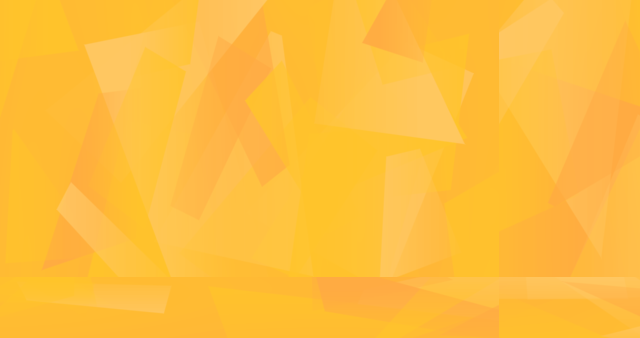
Write a Shadertoy shader that draws this background.

```glsl
// Amber backdrop of overlapping translucent shards with soft linear fades, split into four panels.

const vec3  ORANGE = vec3(1.0, 0.665, 0.262);
const vec3  YELLOW = vec3(1.0, 0.770, 0.165);
const vec3  PALE   = vec3(1.0, 0.785, 0.400);
const vec2  SEAM       = vec2(0.779, 0.180);  // panel split, as a share of the canvas
const vec2  HALF_LARGE = vec2(0.17, 0.42);    // half width and length of the first shards
const vec2  HALF_SMALL = vec2(0.05, 0.16);    // and of the last ones
const vec2  STRIP_SCALE = vec2(0.40, 0.90);   // flattening in the low panels
const vec2  FADE = vec2(0.08, 0.88);          // opacity range inside a shard
const float ORANGE_SHARE = 0.36;
const float YELLOW_SHARE = 0.38;
const float CORNER_JITTER = 0.42;
const float MAX_TILT = 0.95;
const float BANDS = 12.0;
const float BANDING = 0.5;
const float EDGE = 0.0028;
const float SEED = 7.0;
const float HALF_PI = 1.570796;

float hash(vec2 p) {
    vec3 q = fract(p.xyx * 0.1031);
    q += dot(q, q.yzx + 33.33);
    return fract((q.x + q.y) * q.z);
}

float signedHash(vec2 p) { return 2.0 * hash(p) - 1.0; }

float gradientDot(vec2 cell, vec2 offset) {
    float a = 4.0 * HALF_PI * hash(cell + 17.0);
    return dot(vec2(cos(a), sin(a)), offset);
}

float gradientNoise(vec2 p) {
    vec2 i = floor(p), f = p - i;
    vec2 u = f * f * f * (f * (f * 6.0 - 15.0) + 10.0);
    vec2 e = vec2(1.0, 0.0);
    return mix(mix(gradientDot(i, f), gradientDot(i + e, f - e), u.x),
               mix(gradientDot(i + e.yx, f - e.yx), gradientDot(i + 1.0, f - 1.0), u.x), u.y);
}

// Convex shard: the overlap of four jittered half planes
float shardDistance(vec2 q, vec2 halfSize, float id) {
    float d = -10.0;
    for (int k = 0; k < 4; k++) {
        vec2 key = vec2(id, 20.0 + float(k));
        float a = float(k) * HALF_PI + CORNER_JITTER * signedHash(key);
        float reach = (k % 2 == 0 ? halfSize.x : halfSize.y) * mix(0.6, 1.3, hash(key + 10.0));
        d = max(d, dot(q, vec2(cos(a), sin(a))) - reach);
    }
    return d;
}

// Slightly stepped ramp
float bandedRamp(float t) {
    t = clamp(t, 0.0, 1.0);
    return mix(t, floor(t * BANDS + 0.5) / BANDS, BANDING);
}

void mainImage(out vec4 fragColor, in vec2 fragCoord) {
    vec2 canvas = vec2(iResolution.x / iResolution.y, 1.0);
    vec2 p = fragCoord / iResolution.y;

    // Panel under this point
    vec2 seam = SEAM * canvas;
    vec2 panel = step(seam, p);
    vec2 origin = seam * panel;
    vec2 size = mix(seam, canvas - seam, panel);
    bool isStrip = panel.y < 0.5;
    bool isMain = !isStrip && panel.x < 0.5;
    float seed = SEED + 60.0 * dot(panel, vec2(1.0, 2.0));
    int count = isMain ? 25 : (panel.x < 0.5 ? 11 : 6);

    // Shards run upright, or lengthwise in the low strips
    vec2 along = isStrip ? vec2(1.0, 0.0) : vec2(0.0, 1.0);
    vec2 across = along.yx;

    // Broad base sweep
    float sweep = gradientNoise(vec2(dot(p, across) * 3.0, dot(p, along) * 0.6) + seed);
    vec3 color = mix(ORANGE, YELLOW, bandedRamp(0.62 + 0.6 * sweep));

    // Shards, large to small; the small ones gather near the top
    for (int i = 0; i < count; i++) {
        float id = seed + float(i);
        float age = float(i) / float(count);
        vec2 spot = vec2(hash(vec2(id, 1.0)), hash(vec2(id, 2.0)));
        if (!isStrip) spot.y = pow(spot.y, mix(1.0, 0.45, age));
        vec2 offset = p - origin - size * (spot * 1.1 - 0.05);

        vec2 halfSize = mix(HALF_LARGE, HALF_SMALL, age);
        if (isStrip) halfSize *= STRIP_SCALE;
        float lean = signedHash(vec2(id, 3.0));
        float tilt = MAX_TILT * lean * (isMain ? abs(lean) : (isStrip ? 0.5 : 1.0));
        float c = cos(tilt), s = sin(tilt);
        vec2 q = vec2(dot(offset, across), dot(offset, along));
        float d = shardDistance(vec2(c * q.x - s * q.y, s * q.x + c * q.y), halfSize, id);

        // Fade across the shard
        float extent = halfSize.x + halfSize.y * abs(s);
        float side = hash(vec2(id, 4.0)) < 0.5 ? -1.0 : 1.0;
        float opacity = mix(FADE.x, FADE.y, bandedRamp(0.5 + 0.5 * side * q.x / extent));

        float pick = hash(vec2(id, 5.0));
        vec3 tint = pick < ORANGE_SHARE ? ORANGE
                  : pick < ORANGE_SHARE + YELLOW_SHARE ? YELLOW : PALE;
        color = mix(color, tint, opacity * (1.0 - smoothstep(-EDGE, EDGE, d)));
    }
    fragColor = vec4(color, 1.0);
}
```
